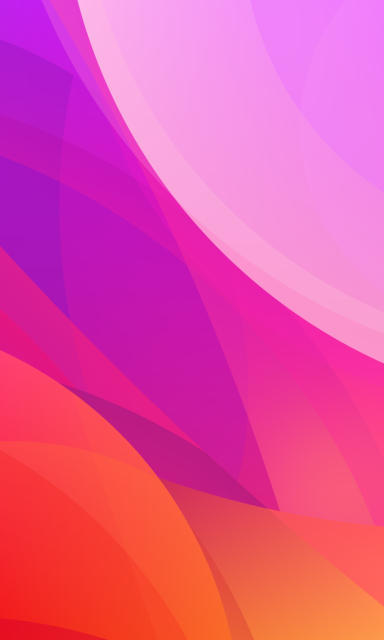
Reproduce this background procedurally as a Shadertoy shader.

```glsl
// Signed distance to the circle through a, b and c: positive inside
float arc(vec2 p, vec2 a, vec2 b, vec2 c) {
    vec2 u = b - a, v = c - a;
    float area = 2.0 * (u.x * v.y - u.y * v.x);
    vec2 centre = vec2(v.y * dot(u, u) - u.y * dot(v, v),
                       u.x * dot(v, v) - v.x * dot(u, u)) / area;
    return length(centre) - length(p - a - centre);
}

float cover(float d) {
    float soft = 0.75 / iResolution.y;
    return smoothstep(-soft, soft, d);
}

// Translucent sheet, strongest at its edge and fading inward
vec3 veil(vec3 base, float d, vec3 tint, float strength, float fade) {
    return mix(base, tint, strength * cover(d) * exp(-max(d, 0.0) / fade));
}

vec3 fourCorners(vec2 t, vec3 bl, vec3 br, vec3 tl, vec3 tr) {
    t = clamp(t, 0.0, 1.0);
    return mix(mix(bl, br, t.x), mix(tl, tr, t.x), t.y);
}

vec3 magentaField(vec2 p, vec2 uv) {
    vec3 col = fourCorners(uv, vec3(0.72, 0.04, 0.40), vec3(1.0, 0.25, 0.35),
                               vec3(0.74, 0.13, 0.95), vec3(0.92, 0.02, 1.0));
    // Violet shadows on the left
    float leftSide = -arc(p, vec2(0.124, 0.922), vec2(0.094, 0.727), vec2(0.130, 0.414));
    float underTop = arc(p, vec2(0.0, 0.938), vec2(0.104, 0.889), vec2(0.26, 0.753));
    float underFold = arc(p, vec2(0.0, 0.822), vec2(0.156, 0.753), vec2(0.313, 0.648));
    col = veil(col, min(leftSide, underTop), vec3(0.53, 0.10, 0.76), 0.4, 0.5);
    col = veil(col, underTop, vec3(0.65, 0.07, 0.78), 0.2, 0.25);
    col = veil(col, underFold, vec3(0.62, 0.03, 0.62), 0.28, 0.25);

    // Bright folds on the right
    float sweep = arc(p, vec2(0.195, 0.753), vec2(0.299, 0.596), vec2(0.495, 0.44));
    float rightFold = -arc(p, vec2(0.299, 0.57), vec2(0.358, 0.427), vec2(0.436, 0.206));
    float outerFold = -arc(p, vec2(0.352, 0.531), vec2(0.482, 0.375), vec2(0.6, 0.141));
    col = veil(col, sweep, vec3(0.95, 0.08, 0.80), 0.3, 0.2);
    col = veil(col, rightFold, vec3(1.0, 0.20, 0.62), 0.42, 0.4);
    vec2 warm = (p - vec2(0.54, 0.23)) / 0.16;
    col = mix(col, vec3(1.0, 0.46, 0.44), 0.65 * exp(-dot(warm, warm)) * cover(rightFold));
    col = veil(col, outerFold, vec3(1.0, 0.12, 0.62), 0.3, 0.12);

    // Thin wedge along the pale sheet
    float wedge = arc(p, vec2(0.065, 1.0), vec2(0.273, 0.690), vec2(0.6, 0.479));
    return veil(col, wedge, vec3(0.97, 0.48, 0.86), 0.32, 0.4);
}

vec3 lowerBands(vec3 col, vec2 p, vec2 uv) {
    float diagonal = -arc(p, vec2(0.0, 0.616), vec2(0.345, 0.271), vec2(0.6, 0.052));
    float rose = arc(p, vec2(0.0, 0.518), vec2(0.078, 0.440), vec2(0.208, 0.277));
    float plum = arc(p, vec2(0.072, 0.408), vec2(0.195, 0.362), vec2(0.443, 0.199));
    float amber = -arc(p, vec2(0.169, 0.284), vec2(0.247, 0.254), vec2(0.6, 0.177));
    float brick = arc(p, vec2(0.234, 0.258), vec2(0.339, 0.115), vec2(0.397, 0.0));
    col = veil(col, diagonal, vec3(0.97, 0.13, 0.49), 0.62, 0.6);
    col = veil(col, rose, vec3(0.95, 0.06, 0.43), 0.5, 0.15);
    col = veil(col, min(plum, diagonal), vec3(0.62, 0.10, 0.50), 0.6, 0.2);

    // Amber glow toward the lower right
    vec3 glow = fourCorners((uv - vec2(0.4, 0.0)) / vec2(0.6, 0.26),
                            vec3(0.94, 0.40, 0.16), vec3(1.0, 0.63, 0.28),
                            vec3(0.80, 0.16, 0.36), vec3(1.0, 0.32, 0.38));
    col = mix(col, glow, 0.95 * cover(amber));
    col = veil(col, min(amber, -diagonal), vec3(1.0, 0.32, 0.38), 0.65, 0.5);
    return veil(col, min(brick, amber), vec3(0.85, 0.20, 0.20), 0.4, 0.12);
}

vec3 redSheet(vec2 p, vec2 uv) {
    vec3 col = fourCorners(uv / vec2(0.6, 0.45), vec3(0.94, 0.08, 0.08),
        vec3(0.97, 0.42, 0.14), vec3(1.0, 0.25, 0.45), vec3(1.0, 0.38, 0.40));
    float crest = arc(p, vec2(0.0, 0.310), vec2(0.104, 0.303), vec2(0.234, 0.258));
    float slope = arc(p, vec2(0.0, 0.297), vec2(0.143, 0.193), vec2(0.293, 0.0));
    float streak = arc(p, vec2(0.117, 0.375), vec2(0.169, 0.219), vec2(0.247, 0.0));
    float foot = arc(p, vec2(0.0, 0.034), vec2(0.078, 0.023), vec2(0.169, 0.0));
    col = veil(col, crest, vec3(1.0, 0.43, 0.20), 0.3, 0.12);
    col = veil(col, slope, vec3(0.95, 0.12, 0.12), 0.3, 0.3);
    col = veil(col, streak, vec3(1.0, 0.40, 0.25), 0.15, 0.1);
    return veil(col, foot, vec3(0.85, 0.0, 0.18), 0.5, 0.2);
}

vec3 paleSheet(vec2 p, vec2 uv) {
    vec3 col = fourCorners(uv, vec3(0.97, 0.50, 0.72), vec3(1.0, 0.68, 0.62),
                               vec3(1.0, 0.76, 0.91), vec3(0.94, 0.47, 1.0));
    float lilac = arc(p, vec2(0.391, 1.0), vec2(0.449, 0.857), vec2(0.54, 0.746));
    float halo = arc(p, vec2(0.54, 1.0), vec2(0.469, 0.818), vec2(0.501, 0.661));
    float band = -arc(p, vec2(0.182, 0.935), vec2(0.273, 0.772), vec2(0.6, 0.512));
    float rim = -arc(p, vec2(0.065, 1.0), vec2(0.273, 0.690), vec2(0.6, 0.479));
    col = veil(col, lilac, vec3(0.92, 0.43, 1.0), 0.42, 0.15);
    col = veil(col, halo, vec3(0.98, 0.58, 0.96), 0.25, 0.15);
    col = veil(col, band, vec3(1.0, 0.76, 0.85), 0.28, 0.3);
    return veil(col, rim, vec3(0.99, 0.50, 0.77), 0.4, 0.3);
}

void mainImage(out vec4 fragColor, in vec2 fragCoord) {
    vec2 uv = fragCoord / iResolution.xy;
    vec2 p = uv * vec2(0.6, 1.0);

    // Layers from back to front
    float paleEdge = arc(p, vec2(0.121, 1.0), vec2(0.273, 0.690), vec2(0.6, 0.432));
    float redEdge = arc(p, vec2(0.0, 0.453), vec2(0.234, 0.271), vec2(0.362, 0.0));
    vec3 col = lowerBands(magentaField(p, uv), p, uv);
    col = mix(col, paleSheet(p, uv), cover(paleEdge));
    col = mix(col, redSheet(p, uv), cover(redEdge));
    fragColor = vec4(col, 1.0);
}
```
